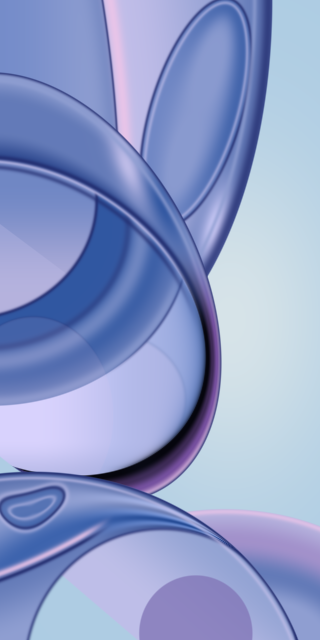
Write a Shadertoy shader that draws this background.

```glsl
const vec3 NAVY = vec3(.13, .17, .43);
const vec3 DEEP = vec3(.19, .34, .63);
const vec3 STEEL = vec3(.39, .48, .72);
const vec3 PERI = vec3(.56, .62, .82);
const vec3 LILAC = vec3(.75, .74, .91);
const vec3 PINK = vec3(.92, .77, .91);
const vec3 PLUM = vec3(.46, .31, .62);
const vec3 INK = vec3(.02, .02, .05);

// Normalised radius of an ellipse (centre, radii) sheared by k
float radius(vec2 p, vec4 e, float k) {
  vec2 q = (p - e.xy) / e.zw;
  return sqrt(max((dot(q, q) - 2. * k * q.x * q.y) / (1. - k * k), 1e-5));
}
// Approximate signed distance to that ellipse
float oval(vec2 p, vec4 e, float k) {
  vec2 q = (p - e.xy) / e.zw;
  float f = radius(p, e, k);
  vec2 slope = (q - k * q.yx) / (e.zw * f * (1. - k * k));
  return (f - 1.) / max(length(slope), .1);
}
float glow(vec2 p, vec4 e, float k) {
  float f = radius(p, e, k);
  return exp(-2. * f * f);
}
float fill(float d, float aa) { return 1. - smoothstep(-aa, aa, d); }
void tint(inout vec3 c, vec3 paint, float a) { c = mix(c, paint, a); }
void stroke(inout vec3 c, vec3 paint, float a, float d, float w) {
  c = mix(c, paint, a * exp(-d * d / (w * w)));
}
vec3 ramp(vec3 a, vec3 b, vec3 c, vec3 d, float t) {
  vec3 low = mix(a, b, smoothstep(0., .33, t));
  return mix(mix(low, c, smoothstep(.33, .66, t)), d, smoothstep(.66, 1., t));
}
vec3 backdrop(vec2 p) {
  vec3 c = vec3(.68, .8, .89);
  return mix(c, vec3(.84, .89, .91), glow(p, vec4(.72, 1, .5, .75), 0.));
}

// Tall pane with an inner capsule
vec3 upperGlass(vec3 back, vec2 p, float aa) {
  float d = oval(p, vec4(.26, 2, .591, 1.146), 0.), h = 2. - p.y;
  float seam = p.x - .32 - .16 * h + .12 * h * h;
  vec3 c = mix(STEEL + .07, PERI, smoothstep(0., .35, p.x));
  stroke(c, STEEL, .6, seam, .045);
  tint(c, mix(LILAC, PERI, smoothstep(.05, .45, seam)), fill(-seam, aa));
  stroke(c, PINK, .9, seam - .025, .022);
  stroke(c, NAVY, .7, seam, .004);
  tint(c, STEEL, smoothstep(-.2, -.04, d));
  float cap = oval(p, vec4(.612, 1.648, .174, .357), .53);
  vec3 core = mix(STEEL + .05, PERI, .8 * smoothstep(.02, .13, -cap));
  stroke(core, DEEP, .7 * smoothstep(.5, .75, p.x), cap + .025, .04);
  tint(c, core, fill(cap, aa));
  stroke(c, NAVY, .7, cap, .005);
  stroke(c, LILAC, .55, cap + .014, .006);
  tint(c, LILAC + .07, glow(p, vec4(.67, 1.29, .07, .17), .65));
  stroke(c, PERI, .7, d + .055, .008);
  stroke(c, NAVY, .75, d + .012, .022);
  return mix(back, c, fill(d, aa));
}

// View through the centre of the ring
vec3 ringInterior(vec2 p, float rim, float aa) {
  float side = smoothstep(.3, .5, p.x), low = 1. - smoothstep(.8, 1.15, p.y);
  vec3 c = mix(LILAC + .09, PERI + .06, smoothstep(.1, .6, p.x));
  tint(c, PERI, .5 - .5 * smoothstep(.5, .63, p.y));
  float facet = oval(p, vec4(.34, .75, .24, .21), 0.);
  tint(c, LILAC, .4 * side * fill(facet, aa));
  stroke(c, PERI, .5 * side, facet, .006);
  float band = oval(p, vec4(-.026, 1.271, .62, .539), 0.);
  float streak = oval(p, vec4(-.05, 1.297, .495, .43), 0.);
  vec3 blue = mix(DEEP, STEEL, smoothstep(-.13, -.01, band));
  stroke(blue, PERI, .65, streak, .035);
  stroke(blue, NAVY, .4, streak + .045, .012);
  stroke(blue, PERI, .7, band + .012, .018);
  tint(c, blue, fill(band, aa));
  stroke(c, NAVY, .5 * side, band, .005);
  float veil = oval(p, vec4(.104, .7, .25, .31), 0.);
  tint(c, PINK, .1 * fill(veil, aa));
  stroke(c, NAVY, .3 - .3 * low, veil, .004);
  float window = oval(p, vec4(-.104, 1.375, .406, .37), 0.);
  vec3 haze = mix(LILAC - .06, STEEL + .05, smoothstep(1.08, 1.43, p.y));
  tint(haze, LILAC, .3 * fill(p.y + .75 * p.x - 1.3, aa));
  tint(c, haze, fill(window, aa));
  stroke(c, NAVY, .8, window, .006);
  tint(c, DEEP + .06, .85 * exp(min(rim, 0.) / .04) * smoothstep(.45, .62, p.x));
  return mix(c, INK, .85 * low * side * exp(min(rim, 0.) / .008));
}

vec3 ring(vec3 back, vec2 p, float aa) {
  float outer = oval(p, vec4(.161, 1.102, .531, .672), -.35);
  float inner = oval(p, vec4(.089, 1.005, .555, .492), -.254);
  float width = max(inner - outer, .001), t = clamp(-outer / width, 0., 1.);
  float upper = smoothstep(.95, 1.25, p.y);
  vec3 c = ramp(PERI, STEEL, STEEL, mix(NAVY, DEEP, .6), t);
  tint(c, LILAC, glow(p, vec4(.4, 1.48, .08, .15), -.7));
  tint(c, DEEP, glow(p, vec4(.51, 1.36, .08, .16), -.75));
  stroke(c, PERI, .7, outer + .025, .008);
  vec3 thin = ramp(PINK, PLUM, mix(PLUM, INK, .5), INK, t * 1.15);
  tint(c, thin, (1. - smoothstep(.1, .16, width)) * (1. - upper));
  stroke(c, NAVY, .85, outer, .007);
  tint(c, ringInterior(p, inner, aa), fill(inner, aa));
  stroke(c, NAVY, .8 * upper, inner - .012, .008);
  stroke(c, LILAC, .7 * upper, inner, .006);
  stroke(c, NAVY, .6 * upper, inner + .018, .008);
  return mix(back, c, fill(outer, aa));
}

// Arched ribbon with a swirl, and the loop behind it
vec3 ribbon(vec3 back, vec2 p, float aa) {
  float rear = oval(p, vec4(.703, 0, .6, .409), 0.);
  vec3 c = ramp(LILAC - .04, mix(PLUM, LILAC, .6), STEEL, PERI, -rear * 3.4);
  stroke(c, PINK, .7, rear + .008, .009);
  tint(back, c, fill(rear, aa) * smoothstep(.5, .6, p.x));
  float outer = oval(p, vec4(.104, -.24, .872, .766), 0.);
  float hole = oval(p, vec4(.508, -.096, .43, .443), 0.);
  float t = clamp(-outer / max(hole - outer, .001), 0., 1.);
  c = ramp(STEEL - .05, PERI, DEEP + .05, STEEL, t);
  c += .09 * sin(t * 24. + 3. * p.x) * smoothstep(.2, .55, p.x);
  float swirl = oval(p, vec4(.1, .425 - .02 * sin(p.x * 20.), .1, .055), .2);
  tint(c, DEEP, .6 * fill(swirl, .01));
  stroke(c, LILAC, .5, abs(swirl + .01) - .02, .008);
  stroke(c, NAVY, .7, swirl, .006);
  float ridge = p.y - .195 - .35 * p.x - .42 * p.x * p.x;
  float left = 1. - smoothstep(.25, .36, p.x);
  tint(c, mix(PERI, STEEL, smoothstep(-.2, 0., ridge)), left * fill(ridge, aa));
  stroke(c, PINK, .85 * left, ridge - .012, .012);
  stroke(c, NAVY, .85 * left, ridge + .008, .008);
  float pane = dot(p - vec2(.208, .19), vec2(.65, .76));
  vec3 under = backdrop(p);
  tint(under, mix(LILAC, PERI, smoothstep(.1, .4, pane)), .9 * fill(-pane, aa));
  float shade = oval(p, vec4(.612, .02, .177, .182), 0.);
  tint(under, mix(PLUM, PERI, .5), .8 * fill(shade, aa));
  tint(c, under, fill(hole, aa));
  stroke(c, NAVY, .6, hole, .006);
  stroke(c, LILAC, .6, outer + .02, .006);
  stroke(c, NAVY, .8, outer + .003, .006);
  return mix(back, c, fill(outer, aa));
}

void mainImage(out vec4 fragColor, in vec2 fragCoord) {
  vec2 p = fragCoord / iResolution.xy * vec2(1, 2);
  float aa = 1. / iResolution.x;
  vec3 c = ring(upperGlass(backdrop(p), p, aa), p, aa);
  fragColor = vec4(ribbon(c, p, aa), 1);
}
```
